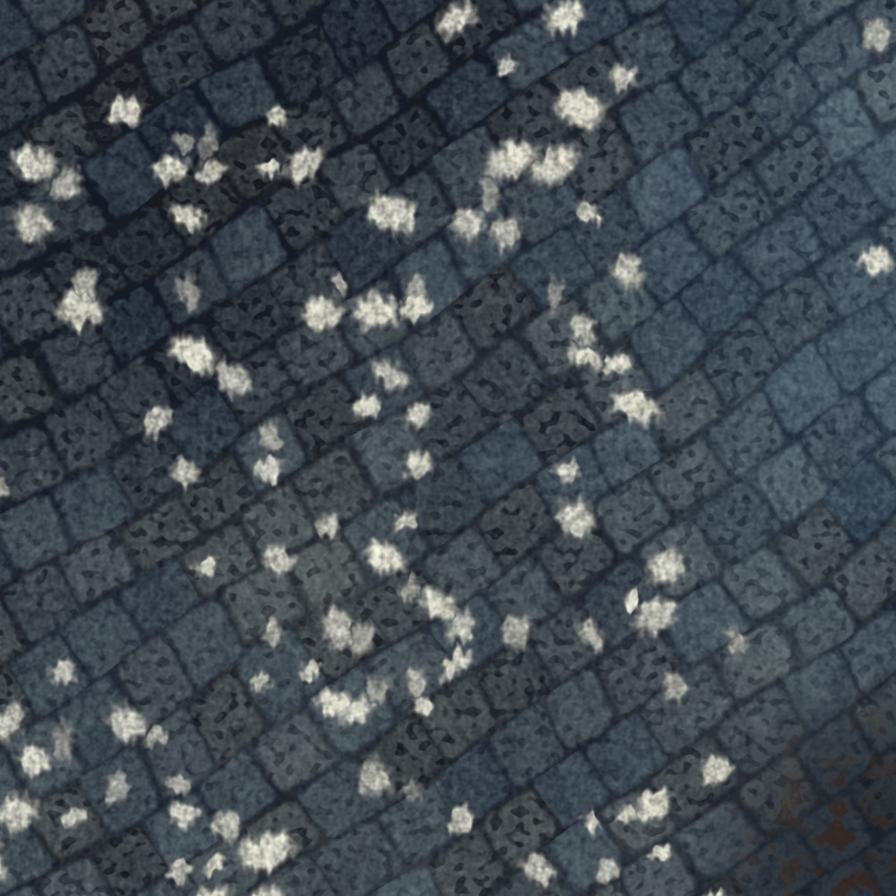
This texture is drawn by a WebGL 1 fragment shader. Its source:

```glsl
precision highp float;
// Diagonal worn cobblestones in shade, dappled with ragged spots of sunlight.
uniform vec2 u_resolution;

vec2 hash2(vec2 p) {
  vec3 q = fract(p.xyx * vec3(0.1031, 0.1030, 0.0973));
  q += dot(q, q.yzx + 33.33);
  return fract((q.xx + q.yz) * q.zy);
}

float gradientAt(vec2 cell, vec2 offset) {
  return dot(hash2(cell) * 2.0 - 1.0, offset);
}

// Gradient noise, roughly -0.8 to 0.8
float noise(vec2 p) {
  vec2 i = floor(p), f = fract(p);
  vec2 u = f * f * f * (f * (f * 6.0 - 15.0) + 10.0);
  vec2 e = vec2(1.0, 0.0);
  float low = mix(gradientAt(i, f), gradientAt(i + e.xy, f - e.xy), u.x);
  float high = mix(gradientAt(i + e.yx, f - e.yx), gradientAt(i + e.xx, f - e.xx), u.x);
  return 1.5 * mix(low, high, u.y);
}

// x: stone coverage, y and z: random values of the stone
vec3 cobbles(vec2 uv) {
  vec2 p = uv + 0.018 * vec2(noise(uv * 5.0), noise(uv * 5.0 + 31.0));
  p.y -= 0.09 * uv.x * uv.x;
  vec2 g = 13.6 * vec2(dot(p, vec2(0.86, 0.51)), dot(p, vec2(-0.51, 0.86)));
  float row = floor(g.y);
  g.x += 0.5 * mod(row, 2.0) + 0.4 * hash2(vec2(row, 7.0)).x;
  vec2 id = floor(g) + 50.0;
  vec2 rnd = hash2(id);
  vec2 f = fract(g) - 0.5 + 0.05 * (hash2(id + 13.0) - 0.5);
  f += (rnd.x - 0.5) * 0.18 * vec2(-f.y, f.x);
  f += 0.035 * vec2(noise(uv * 65.0), noise(uv * 65.0 + 17.0));
  vec2 halfSize = 0.48 - 0.06 * rnd;
  float d = length(max(abs(f) - halfSize + 0.13, 0.0)) - 0.13;
  return vec3(1.0 - smoothstep(-0.05, 0.06, d), rnd);
}

// Ragged light spots, scattered in clusters away from the upper right
float sunlight(vec2 uv) {
  vec2 p = uv + vec2(0.007, 0.009) * vec2(noise(uv * 45.0), noise(uv * vec2(95.0, 40.0) + 9.0));
  p += 0.005 * vec2(noise(uv * 110.0), noise(uv * vec2(150.0, 60.0) + 5.0));
  vec2 base = floor(p * 18.0);
  float light = 0.0;
  for (int j = -1; j <= 1; j++) {
    for (int i = -1; i <= 1; i++) {
      vec2 id = base + vec2(float(i), float(j));
      vec2 rnd = hash2(id + 80.0), pick = hash2(id + 140.0);
      vec2 center = (id + 0.1 + 0.8 * rnd) / 18.0;
      float open = 0.46 + 0.8 * noise(center * 5.5 + 3.0);
      open *= 1.0 - 0.96 * smoothstep(0.8, 0.98, center.x + 0.28 * center.y);
      vec2 radius = mix(vec2(0.012, 0.011), vec2(0.036, 0.024), pick.y * vec2(rnd.y, 1.0));
      vec2 d = p - center;
      d.y += (rnd.x - 0.5) * 0.8 * d.x;
      float spot = 1.0 - smoothstep(0.55, 1.25, length(d / radius));
      light = max(light, spot * step(pick.x, open) * (0.55 + 0.45 * sqrt(rnd.y)));
    }
  }
  return light;
}

void main() {
  vec2 uv = gl_FragCoord.xy / u_resolution.y;
  vec3 stone = cobbles(uv);

  // Worn stone faces: mottling, fine grain and dark pits
  float mottle = noise(uv * 38.0 + 4.0);
  float grain = noise(uv * vec2(125.0, 100.0)) + 0.7 * noise(uv * 210.0);
  float pits = smoothstep(0.08, 0.4, noise(uv * vec2(75.0, 90.0) + 21.0) + 0.3 * mottle);
  float tone = 0.58 + 0.22 * (stone.y - 0.5) + 0.14 * mottle + 0.19 * grain;
  tone -= pits * (0.12 + 0.25 * stone.z);

  // Dark joints, partly filled with dust
  float dust = 0.3 + 0.3 * noise(uv * 14.0);
  float joint = 0.12 + 0.1 * grain;
  tone = mix(mix(joint, tone, clamp(dust, 0.0, 0.6)), tone, stone.x);

  // Broad shade: deep at the upper left, open sky at the right
  float shade = smoothstep(0.25, 0.95, uv.y - 0.75 * uv.x + 0.25);
  float sky = smoothstep(0.45, 1.0, uv.x) * smoothstep(0.15, 0.6, uv.y);
  float corner = 1.0 - smoothstep(0.04, 0.24, length(uv - vec2(0.97, 0.05)) + 0.06 * mottle);
  tone += 0.09 * sky - 0.24 * shade + 0.12 * noise(uv * 4.0);
  tone *= 1.0 - 0.55 * corner;
  vec3 color = mix(vec3(0.08, 0.10, 0.14), vec3(0.42, 0.47, 0.48), clamp(tone, 0.0, 1.15));
  color += sky * vec3(-0.02, 0.0, 0.025);
  color += (stone.z - 0.5) * vec3(0.02, 0.0, -0.025);
  color = mix(color, vec3(0.20, 0.15, 0.13), corner * smoothstep(0.0, 0.5, mottle + 0.4 * grain));

  // Sunlight, with a faint violet fringe and the stone grain showing through
  float light = sunlight(uv);
  color += vec3(0.035, 0.005, 0.04) * light * (1.0 - light);
  vec3 lit = mix(vec3(0.58, 0.57, 0.53), vec3(0.88, 0.88, 0.82), light);
  lit *= 0.96 + 0.13 * grain + 0.06 * mottle - 0.1 * (1.0 - stone.x);
  color = mix(color, lit, clamp(light * (1.0 + 0.2 * grain), 0.0, 1.0));

  gl_FragColor = vec4(color, 1.0);
}
```
